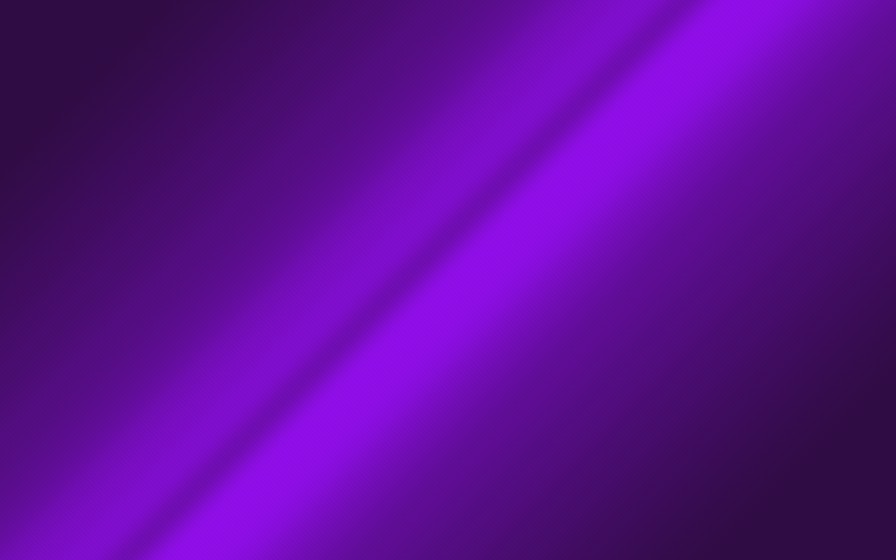
Reproduce this background procedurally as a Shadertoy shader.

```glsl
float bell(float x, float center, float width) {
    float t = (x - center) / width;
    return exp(-t * t);
}

// Brightness across the diagonal beam, 0 in the corners and 1 at the crest
float beamProfile(float across) {
    // Long falloff towards both corners
    float slopes = min((across + 0.70) / 0.70, (1.26 - across) / 0.66);
    float light = 0.53 * pow(clamp(slopes, 0.0, 1.0), 1.15);

    // Bright core: left shoulder, soft crease, wide crest
    float core = 0.30 * smoothstep(-0.12, 0.155, across);
    core -= 0.17 * bell(across, 0.222, 0.043);
    core += 0.16 * smoothstep(0.22, 0.31, across);
    light += core * (1.0 - smoothstep(0.35, 0.64, across));

    // Faint streaks running along the beam
    float streaks = sin(across * 48.0) + 0.6 * sin(across * 113.0 + 1.3);
    return light + 0.006 * streaks * smoothstep(0.0, 0.5, slopes);
}

void mainImage(out vec4 fragColor, in vec2 fragCoord) {
    vec2 p = fragCoord / iResolution.y;
    float light = beamProfile(p.x - p.y);

    vec3 shadowPurple = vec3(0.188, 0.047, 0.270);
    vec3 vividViolet = vec3(0.565, 0.055, 0.915);
    vec3 color = mix(shadowPurple, vividViolet, light);

    // Fine hatching across the beam, faded where pixels are too coarse
    float cyclesPerPixel = 120.0 / iResolution.y;
    float hatch = sin(6.28318 * 120.0 * (p.x + p.y));
    hatch *= 1.0 - smoothstep(0.38, 0.5, cyclesPerPixel);
    color *= 1.0 + 0.02 * hatch;

    fragColor = vec4(color, 1.0);
}
```
